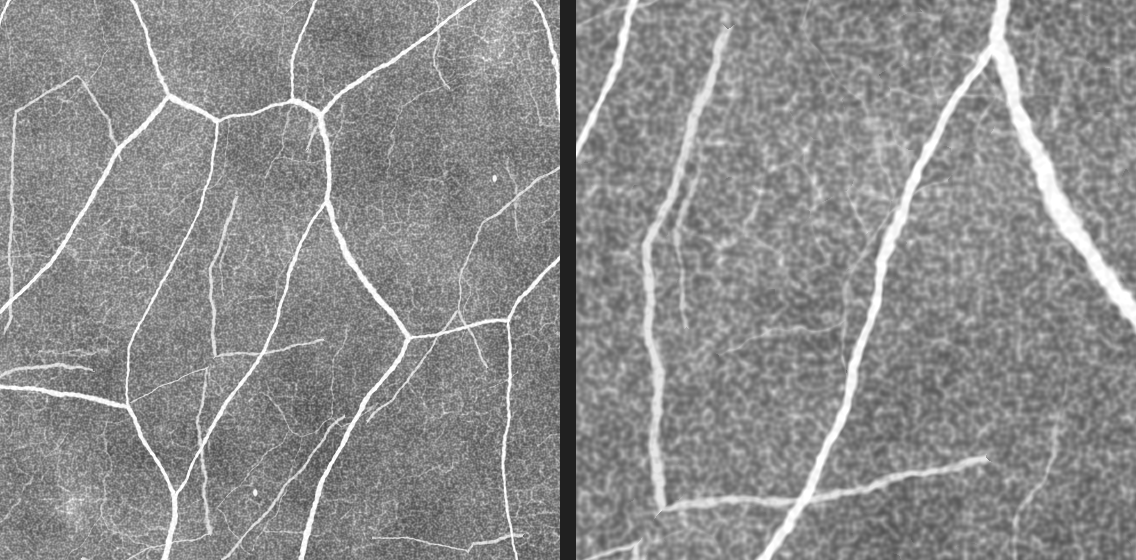
Left: the whole. Right: its middle third, enlarged.
Reproduce this texture procedurally as a WebGL 2 fragment shader.

```glsl
#version 300 es
precision highp float;
// Draws a grainy grey tissue crossed by a network of bright branching vessels.

uniform vec2 u_resolution;
out vec4 fragColor;

vec2 hash2(vec2 p) {
    vec3 q = fract(p.xyx * vec3(0.1031, 0.1030, 0.0973));
    q += dot(q, q.yzx + 33.33);
    return fract((q.xx + q.yz) * q.zy);
}

vec2 gradientAt(vec2 cell) {
    float angle = 6.2832 * hash2(cell + 71.0).x;
    return vec2(cos(angle), sin(angle));
}

// Gradient noise, roughly -0.7 to 0.7
float noise(vec2 p) {
    vec2 i = floor(p), f = p - i;
    vec2 u = f * f * f * (f * (f * 6.0 - 15.0) + 10.0);
    float a = dot(gradientAt(i), f);
    float b = dot(gradientAt(i + vec2(1, 0)), f - vec2(1, 0));
    float c = dot(gradientAt(i + vec2(0, 1)), f - vec2(0, 1));
    float d = dot(gradientAt(i + vec2(1, 1)), f - vec2(1, 1));
    return mix(mix(a, b, u.x), mix(c, d, u.x), u.y);
}

vec2 warp(vec2 p) {
    return vec2(noise(p), noise(p + 37.4));
}

vec2 site(vec2 cell) {
    return cell + 0.5 + 0.8 * (hash2(cell) - 0.5);
}

// Voronoi borders as vessels; each border has its own width and may be absent
float vessels(vec2 p, vec2 cells, float halfWidth, float soft, float keep) {
    vec2 q = p * cells;
    vec2 home = floor(q), nearest = home;
    float best = 1e3;
    for (int y = -1; y <= 1; y++)
    for (int x = -1; x <= 1; x++) {
        vec2 cell = home + vec2(x, y);
        vec2 toSite = site(cell) - q;
        if (dot(toSite, toSite) < best) {
            best = dot(toSite, toSite);
            nearest = cell;
        }
    }
    vec2 a = site(nearest) - q;
    float cover = 0.0;
    for (int y = -2; y <= 2; y++)
    for (int x = -2; x <= 2; x++) {
        if (x == 0 && y == 0) continue;
        vec2 cell = nearest + vec2(x, y);
        vec2 pick = hash2(nearest + cell + 211.0);
        if (pick.y > keep) continue;
        vec2 b = site(cell) - q;
        vec2 normal = normalize(b - a);
        float dist = dot(0.5 * (a + b), normal) / length(normal * cells);
        float w = halfWidth * mix(0.6, 1.3, pick.x);
        cover = max(cover, 1.0 - smoothstep(w - soft, w + soft, dist));
    }
    return cover;
}

void main() {
    vec2 uv = gl_FragCoord.xy / u_resolution.y;
    float soft = max(0.0018, 0.7 / u_resolution.y);

    // Uneven illumination, darker towards the lower right
    float shade = 0.535 + 0.10 * noise(uv * 2.3 + 5.0) + 0.09 * noise(uv * 8.0)
                + 0.07 * noise(uv * 24.0 + 8.0);
    shade -= 0.07 * uv.x * (1.0 - uv.y);

    // Hazy patch at the lower left and slanted streak at the upper right
    float cloud = 0.8 + 0.8 * noise(uv * 28.0);
    shade += 0.20 * cloud * exp(-400.0 * dot(uv - vec2(0.14, 0.09), uv - vec2(0.14, 0.09)));
    float streak = (uv.x - 0.87 - 0.4 * (uv.y - 0.9)) / 0.025;
    shade += 0.12 * cloud * exp(-streak * streak) * smoothstep(0.7, 0.95, uv.y);

    // Film grain in three sizes, with a longer bright tail
    float grain = 0.09 * noise(uv * 75.0) + 0.17 * noise(uv * 135.0 + 9.0)
                + 0.22 * noise(uv * 245.0 + 3.0);
    grain += 1.5 * grain * grain;

    // Faint mesh of capillaries
    vec2 meshUv = uv + 0.006 * warp(uv * 50.0);
    float mesh = vessels(meshUv, vec2(38.0), 0.0014, 0.0022, 0.55);
    mesh *= smoothstep(-0.3, 0.4, noise(uv * 6.0 + 20.0));
    float tone = shade + grain + 0.19 * mesh;

    // Thin beaded branches that fade in and out
    vec2 ragged = 0.0022 * warp(uv * 120.0);
    vec2 slanted = vec2(uv.x, uv.y - 0.45 * uv.x);
    vec2 branchUv = slanted + ragged + 0.03 * warp(uv * 9.0) + 0.010 * warp(uv * 32.0);
    float branch = vessels(branchUv + 3.7, vec2(9.5, 6.0), 0.0014, soft, 0.5);
    branch *= smoothstep(-0.35, 0.2, noise(uv * 5.0 + 13.0));
    branch *= clamp(0.8 + 3.0 * grain, 0.2, 1.0);
    tone = mix(tone, 0.84, 0.9 * branch);

    // Medium vessels, mostly unbroken
    vec2 mediumUv = slanted + ragged + 0.04 * warp(uv * 5.0 + 2.0) + 0.008 * warp(uv * 26.0);
    float medium = vessels(mediumUv + 8.2, vec2(5.0, 3.2), 0.0023, soft, 0.42);
    medium *= clamp(0.95 + 2.0 * grain, 0.5, 1.0);
    tone = mix(tone, 0.9, medium);

    // Thick bright trunks
    vec2 trunkUv = slanted + ragged + 0.06 * warp(uv * 4.0) + 0.006 * warp(uv * 22.0);
    float trunk = vessels(trunkUv + 1.3, vec2(3.1, 2.1), 0.0040, soft, 1.0);
    tone = mix(tone, 0.98 + 0.4 * grain, trunk);

    // A few small bright specks
    for (int i = 0; i < 3; i++) {
        vec2 offset = uv - hash2(vec2(i, 17));
        float dist = length(offset * vec2(1.3, 0.8));
        tone = mix(tone, 0.97, 1.0 - smoothstep(0.005 - soft, 0.005 + soft, dist));
    }

    fragColor = vec4(vec3(clamp(tone, 0.0, 1.0)), 1.0);
}
```
